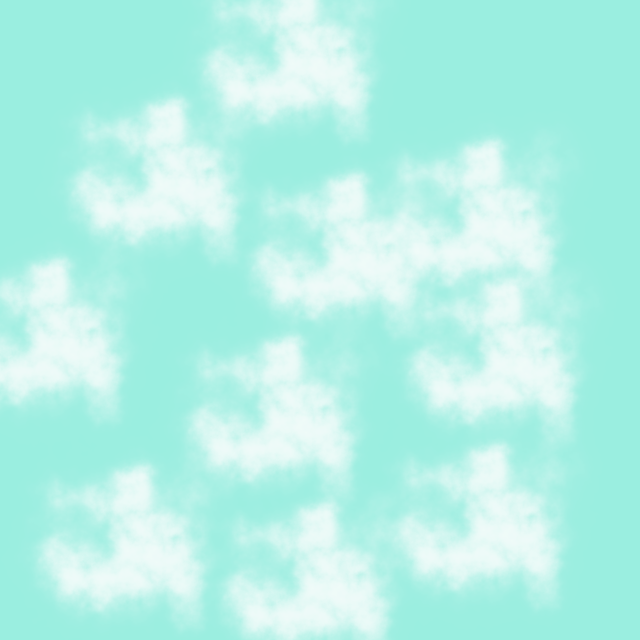
A Shadertoy shader for this texture:

```glsl
vec2 hashGradient(vec2 cell) {
    vec2 h = fract(sin(vec2(dot(cell, vec2(127.1, 311.7)),
                            dot(cell, vec2(269.5, 183.3)))) * 43758.5);
    return h * 2.0 - 1.0;
}

float gradientNoise(vec2 p) {
    vec2 i = floor(p), f = fract(p);
    vec2 u = f * f * f * (f * (f * 6.0 - 15.0) + 10.0);
    vec2 e = vec2(0.0, 1.0);
    float a = dot(hashGradient(i), f);
    float b = dot(hashGradient(i + e.yx), f - e.yx);
    float c = dot(hashGradient(i + e.xy), f - e.xy);
    float d = dot(hashGradient(i + e.yy), f - e.yy);
    return mix(mix(a, b, u.x), mix(c, d, u.x), u.y);
}

float fbm(vec2 p) {
    float sum = 0.0, amplitude = 1.0;
    for (int i = 0; i < 5; i++) {
        sum += amplitude * gradientNoise(p);
        p = mat2(1.6, 1.2, -1.2, 1.6) * p + 3.7;
        amplitude *= 0.5;
    }
    return sum;
}

// Soft puffs of one cloud: centre, radius, strength
const vec4 puffs[12] = vec4[12](
    vec4(0.20, 0.82, 0.21, 0.85),
    vec4(0.08, 0.52, 0.31, 0.85),
    vec4(-0.30, 0.52, 0.22, 0.45),
    vec4(-0.75, 0.58, 0.25, 0.50),
    vec4(-0.75, -0.10, 0.32, 0.68),
    vec4(-0.45, -0.43, 0.34, 0.85),
    vec4(0.08, -0.40, 0.36, 0.85),
    vec4(0.20, 0.08, 0.30, 0.60),
    vec4(0.58, -0.02, 0.39, 1.00),
    vec4(0.74, -0.46, 0.24, 0.75),
    vec4(0.83, -0.85, 0.20, 0.50),
    vec4(0.92, 0.72, 0.36, 0.38));

float cloudAlpha(vec2 p) {
    // Ragged edges from a domain warp
    vec2 q = p + 0.11 * vec2(fbm(p * 3.2 + 11.3), fbm(p * 3.2 + 47.9));
    float density = 0.13 * exp(-dot(q, q) * 0.9);
    for (int i = 0; i < 12; i++) {
        vec2 offset = (q - puffs[i].xy) / puffs[i].z;
        density += puffs[i].w * exp(-dot(offset, offset));
    }
    density *= max(0.0, 1.0 + 0.65 * fbm(p * 4.0 + 5.2));
    return 0.93 * (1.0 - exp(-1.7 * density * density));
}

const vec2 cloudCentres[10] = vec2[10](
    vec2(0.447, 0.909), vec2(0.241, 0.720), vec2(0.523, 0.603),
    vec2(0.736, 0.655), vec2(0.059, 0.470), vec2(0.423, 0.349),
    vec2(0.768, 0.440), vec2(0.189, 0.147), vec2(0.478, 0.089),
    vec2(0.745, 0.180));

void mainImage(out vec4 fragColor, in vec2 fragCoord) {
    vec2 uv = fragCoord / iResolution.xy;

    // Layer copies of the cloud over the sky
    float clearSky = 1.0;
    for (int i = 0; i < 10; i++) {
        vec2 p = (uv - cloudCentres[i]) * 7.68;
        if (dot(p, p) < 5.0) clearSky *= 1.0 - cloudAlpha(p);
    }

    vec3 sky = vec3(0.605, 0.932, 0.878);
    vec3 cloud = vec3(0.965, 0.987, 0.982);
    fragColor = vec4(mix(cloud, sky, clearSky), 1.0);
}
```
